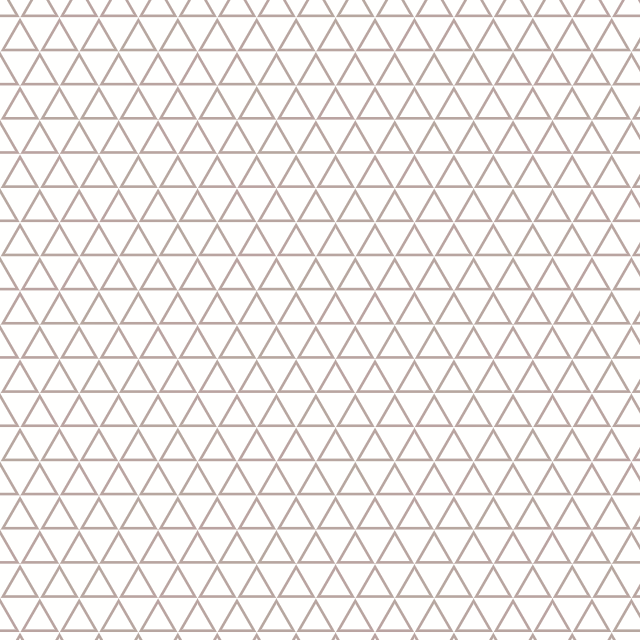
Write a Shadertoy shader that draws this pattern.

```glsl
#define SIDE 0.06163
#define ORIGIN vec2(0.0313, 0.9729)
#define STROKE 0.0041
#define GAP 0.0003
#define SOFTNESS 0.0014
#define PAPER vec3(1.0, 1.0, 0.995)
#define TAUPE vec3(0.715, 0.655, 0.625)
#define MAUVE vec3(0.73, 0.64, 0.63)

const float ROW_HEIGHT = SIDE * 0.8660254;

// Depth inside the upright triangle of the given row, negative outside
float triangleDepth(vec2 p, float row) {
    float x = abs(fract(p.x / SIDE - 0.5 * row) - 0.5) * SIDE;
    float y = p.y - row * ROW_HEIGHT;
    float slope = 0.5 * (ROW_HEIGHT - y) - 0.8660254 * x;
    return min(y, slope);
}

// Coverage of a stroke lying just inside the triangle outline
float strokeCoverage(float depth, float blur) {
    float outer = clamp((depth - GAP) / blur + 0.5, 0.0, 1.0);
    float inner = clamp((depth - GAP - STROKE) / blur + 0.5, 0.0, 1.0);
    return outer - inner;
}

// Slow drift between the two ink tints
float inkDrift(vec2 p) {
    float waves = sin(p.x * 23.0 + 2.0 * sin(p.y * 17.0)) + sin(p.y * 61.0 - p.x * 9.0);
    return 0.5 + 0.25 * waves;
}

void mainImage(out vec4 fragColor, in vec2 fragCoord) {
    vec2 uv = fragCoord / iResolution.y;
    float blur = max(1.0 / iResolution.y, SOFTNESS);

    // The row above is included so its base stays smooth across the seam
    vec2 p = uv - ORIGIN;
    float row = floor(p.y / ROW_HEIGHT);
    float ink = 0.0;
    for (int i = 0; i < 2; i++) {
        float depth = triangleDepth(p, row + float(i));
        ink = max(ink, strokeCoverage(depth, blur));
    }

    vec3 inkColor = mix(TAUPE, MAUVE, inkDrift(uv));
    fragColor = vec4(mix(PAPER, inkColor, ink), 1.0);
}
```
